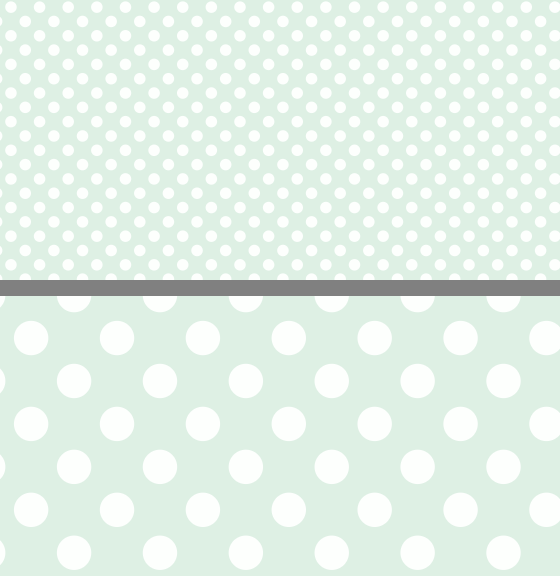
Top, the full canvas; bottom, a detail of the centre.
Write a WebGL 1 fragment shader that draws this pattern.

```glsl
precision highp float;

// Staggered polka dots: white discs on a flat pale mint ground.
// Two square lattices, offset by half a cell, are folded into one cell
// and the nearest disc is drawn from its signed distance.

uniform vec2 u_resolution;

// Lengths are in canvas heights, unless given in cells.
const float CELLS_PER_HEIGHT = 9.78;
const vec2  FIRST_DOT = vec2(0.0391, 0.9745);  // centre of the top left dot
const float DOT_RADIUS = 0.2;                  // in cells
const vec3  MINT = vec3(0.871, 0.941, 0.896);
const vec3  WHITE = vec3(0.994, 1.0, 0.994);

// Distance to the nearest point of a unit square lattice.
float latticeDistance(vec2 p) {
  return length(fract(p + 0.5) - 0.5);
}

// Signed distance to the nearest dot, with dots at cell corners and centres.
float staggeredDots(vec2 p) {
  return min(latticeDistance(p), latticeDistance(p + 0.5)) - DOT_RADIUS;
}

void main() {
  vec2 position = gl_FragCoord.xy / u_resolution.y;
  vec2 cell = (position - FIRST_DOT) * CELLS_PER_HEIGHT;

  // One pixel wide edge, measured in cells.
  float pixel = CELLS_PER_HEIGHT / u_resolution.y;
  float coverage = clamp(0.5 - staggeredDots(cell) / pixel, 0.0, 1.0);

  gl_FragColor = vec4(mix(MINT, WHITE, coverage), 1.0);
}
```
